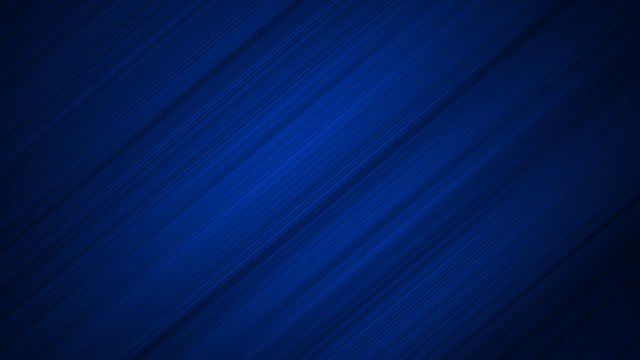
Write a Shadertoy shader that draws this background.

```glsl
// Deep blue brushed surface: a soft central glow crossed by diagonal streaks.
// Broad bands are Gaussian ridges across the grain; the fine grain is stretched
// value noise in several octaves, and all of it scales the glow's brightness.

const float GRAIN_ANGLE = 0.694;              // streak direction, radians
const vec2  GLOW_CENTER = vec2(-0.03, 0.01);  // in canvas heights from the middle
const vec2  GLOW_RADIUS = vec2(0.80, 0.77);
const float GLOW_GAIN = 0.452;
const float AMBIENT = 0.052;
const vec3  DARK_TINT = vec3(0.0, 0.28, 1.0);
const vec3  LIGHT_TINT = vec3(0.0, 0.325, 1.0);

const int   GRAIN_OCTAVES = 4;
const float GRAIN_FREQUENCY = 24.0;           // cells per canvas height
const float GRAIN_AMOUNT = 0.05;
const float GRAIN_GROWTH = 1.78;              // finer octaves are stronger
const float GRAIN_FADE = 1.0;                 // variation along the streaks
const float LINE_FREQUENCY = 102.0;
const float LINE_AMOUNT = 0.38;

// Each band: offset across the grain, half width, brightness change.
const int BAND_COUNT = 10;
const vec3 BANDS[BAND_COUNT] = vec3[](
    vec3( 0.140, 0.125,  0.12),
    vec3( 0.411, 0.007, -0.24),
    vec3( 0.430, 0.060, -0.08),
    vec3( 0.310, 0.010, -0.09),
    vec3(-0.060, 0.010, -0.34),
    vec3(-0.085, 0.035, -0.05),
    vec3(-0.305, 0.045, -0.12),
    vec3(-0.465, 0.075,  0.12),
    vec3(-0.604, 0.008, -0.32),
    vec3(-0.720, 0.090, -0.32));

// Integer hash to 0..1.
float hash(ivec2 cell) {
    uvec2 q = uvec2(cell) * uvec2(1597334673u, 3812015801u);
    uint h = (q.x ^ q.y) * 1597334673u;
    h = (h ^ (h >> 15)) * 2246822519u;
    h ^= h >> 13;
    return float(h & 65535u) / 65535.0;
}

float valueNoise(vec2 p) {
    ivec2 cell = ivec2(floor(p));
    vec2 t = fract(p);
    t = t * t * (3.0 - 2.0 * t);
    float low = mix(hash(cell), hash(cell + ivec2(1, 0)), t.x);
    float high = mix(hash(cell + ivec2(0, 1)), hash(cell + ivec2(1, 1)), t.x);
    return mix(low, high, t.y);
}

// Fades detail that is too fine for the pixel size.
float detailFade(float frequency, float pixel) {
    return 1.0 - smoothstep(0.6, 1.2, frequency * pixel);
}

float broadBands(float across) {
    float sum = 0.0;
    for (int i = 0; i < BAND_COUNT; i++) {
        float d = (across - BANDS[i].x) / BANDS[i].y;
        sum += BANDS[i].z * exp(-d * d);
    }
    return sum;
}

float brushedGrain(float across, float along, float pixel) {
    float sum = 0.0;
    float frequency = GRAIN_FREQUENCY;
    float amount = GRAIN_AMOUNT;
    for (int i = 0; i < GRAIN_OCTAVES; i++) {
        vec2 cell = vec2(across * frequency, along * GRAIN_FADE) + 37.0 * float(i);
        sum += amount * (valueNoise(cell) - 0.5) * detailFade(frequency, pixel);
        frequency *= 2.07;
        amount *= GRAIN_GROWTH;
    }
    return sum;
}

// Thin, slightly irregular bright lines that come and go.
float fineLines(float across, float along, float pixel) {
    float wander = 1.6 * valueNoise(vec2(across * 19.0, 4.5));
    float wave = 0.5 + 0.5 * cos(6.28319 * (across * LINE_FREQUENCY + wander));
    float strength = valueNoise(vec2(across * 31.0, along * GRAIN_FADE + 9.0));
    return LINE_AMOUNT * strength * (wave * wave - 0.375)
         * detailFade(LINE_FREQUENCY, pixel);
}

void mainImage(out vec4 fragColor, in vec2 fragCoord) {
    float pixel = 1.0 / iResolution.y;
    vec2 p = (fragCoord - 0.5 * iResolution.xy) * pixel;

    // Axes along and across the grain
    vec2 direction = vec2(cos(GRAIN_ANGLE), sin(GRAIN_ANGLE));
    float along = dot(p, direction);
    float across = dot(p, vec2(-direction.y, direction.x));

    // Central glow
    vec2 g = (p - GLOW_CENTER) / GLOW_RADIUS;
    float light = AMBIENT + GLOW_GAIN * exp(-dot(g, g));

    // Streaks
    light *= max(0.15, 1.0 + broadBands(across)
                     + brushedGrain(across, along, pixel)
                     + fineLines(across, along, pixel));

    vec3 tint = mix(DARK_TINT, LIGHT_TINT, smoothstep(0.08, 0.28, light));
    fragColor = vec4(tint * light, 1.0);
}
```
